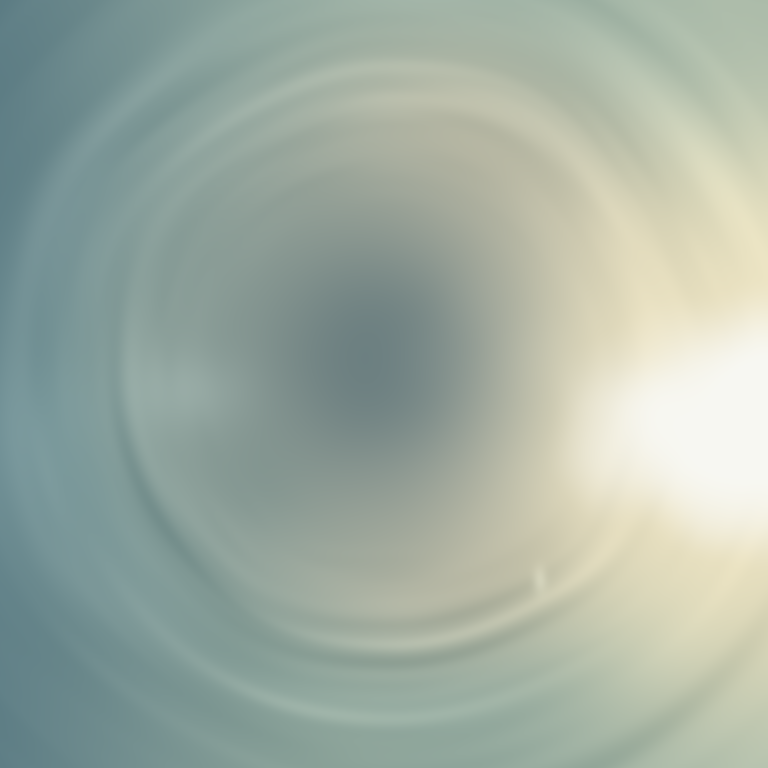
Write a Shadertoy shader that draws this background.

```glsl
// Hazy swirling sky: a dark misty eye ringed by cloud arcs, with a white sun at the right edge.

float hash(vec3 p) {
    return fract(sin(dot(p, vec3(127.1, 311.7, 74.7))) * 43758.5453);
}

float noise(vec3 p) {
    vec3 i = floor(p), f = fract(p);
    f = f * f * (3.0 - 2.0 * f);
    vec2 o = vec2(0.0, 1.0);
    vec4 x = mix(vec4(hash(i), hash(i + o.xyx), hash(i + o.xxy), hash(i + o.xyy)),
                 vec4(hash(i + o.yxx), hash(i + o.yyx), hash(i + o.yxy), hash(i + 1.0)), f.x);
    vec2 y = mix(x.xz, x.yw, f.y);
    return mix(y.x, y.y, f.z);
}

float blob(vec2 p, vec2 size) {
    p /= size;
    return exp(-dot(p, p));
}

// Each arc: radius, angle, width, brightness
const vec4 ARCS[11] = vec4[11](
    vec4(0.363, -1.43, 0.010, 0.07), vec4(0.337, -1.40, 0.012, -0.05),
    vec4(0.387, -1.45, 0.012, -0.06), vec4(0.458, -1.65, 0.012, 0.06),
    vec4(0.393, 1.75, 0.012, 0.05), vec4(0.368, 1.22, 0.030, 0.08),
    vec4(0.350, 2.36, 0.020, 0.04), vec4(0.490, 2.55, 0.025, 0.05),
    vec4(0.494, 0.75, 0.030, 0.05), vec4(0.365, 3.67, 0.014, -0.05),
    vec4(0.582, -0.98, 0.020, -0.06));

float cloudArcs(float radius, float angle) {
    float light = 0.0;
    for (int i = 0; i < 11; i++) {
        vec4 arc = ARCS[i];
        float across = (radius - arc.x) / arc.z;
        light += arc.w * exp(-across * across + 5.0 * (cos(angle - arc.y) - 1.0));
    }
    return light;
}

void mainImage(out vec4 fragColor, in vec2 fragCoord) {
    vec2 uv = fragCoord / iResolution.xy;
    vec2 p = uv - vec2(0.51, 0.52);
    float radius = length(p);
    float angle = atan(p.y, p.x);
    vec2 dir = p / max(radius, 0.001);

    // Sky: blue at the left, sage in the middle, pale at the right
    vec3 col = mix(vec3(0.34, 0.47, 0.51), vec3(0.56, 0.65, 0.61), smoothstep(-0.15, 0.5, uv.x));
    col = mix(col, vec3(0.68, 0.74, 0.67), smoothstep(0.5, 1.0, uv.x));
    col += vec3(0.08, 0.08, 0.07) * blob(uv - vec2(0.08, 0.45), vec2(0.2, 0.22));

    // Warm disc of haze, reaching further to the upper right
    float rim = 0.5 + 0.06 * dot(dir, vec2(0.7));
    vec3 haze = mix(vec3(0.58, 0.65, 0.62), vec3(0.80, 0.76, 0.66), smoothstep(0.2, 0.65, uv.x));
    col = mix(col, haze, 0.75 * (1.0 - smoothstep(0.28, rim, radius)));

    // Broad sun halo
    vec2 toSun = uv - vec2(1.0, 0.45);
    float halo = length(toSun * vec2(1.1, 1.0)) / 0.38;
    col = mix(col, vec3(0.92, 0.88, 0.74), 0.95 * exp(-pow(halo, 4.0)));

    // Dark eye with a softer lobe at the lower left
    col = mix(col, vec3(0.40, 0.48, 0.49), 0.98 * blob(uv - vec2(0.49, 0.53), vec2(0.19, 0.205)));
    col = mix(col, vec3(0.45, 0.54, 0.53), 0.35 * blob(uv - vec2(0.33, 0.37), vec2(0.07, 0.08)));
    col += 0.05 * blob(uv - vec2(0.25, 0.49), vec2(0.08, 0.05));

    // Wisps drawn out along the circle, and the stronger arcs
    float drift = noise(vec3(dir * 2.0, radius * 5.0) + 9.0) - 0.5;
    float swirl = radius + 0.035 * drift;
    float wisps = noise(vec3(dir * 1.8, swirl * 24.0) + 20.0) - 0.5;
    wisps += 0.5 * (noise(vec3(dir * 3.0, swirl * 55.0) + 40.0) - 0.5);
    float outside = smoothstep(0.18, 0.36, radius) * (1.0 - 0.6 * smoothstep(0.45, 0.65, radius));
    float light = 0.06 * wisps * outside + cloudArcs(radius + 0.02 * drift, angle);
    col += light * vec3(1.1, 0.95, 0.85);

    // Soft mottling and a small bright tuft
    col += 0.025 * (noise(vec3(uv * 7.0, 3.0)) - 0.5) * outside;
    col += 0.09 * blob(uv - vec2(0.703, 0.245), vec2(0.009, 0.016));

    // White sun with a ragged left side
    float ragged = 0.25 * (noise(vec3(uv * 13.0, 7.0)) - 0.5);
    float core = length(toSun / vec2(0.24, 0.15)) + ragged;
    col = mix(col, vec3(1.0, 0.97, 0.88), 0.35 * exp(-core * core * 0.5));
    col = mix(col, vec3(0.97, 0.97, 0.95), 1.0 - smoothstep(0.45, 1.25, core));

    fragColor = vec4(clamp(col, 0.0, 1.0), 1.0);
}
```
